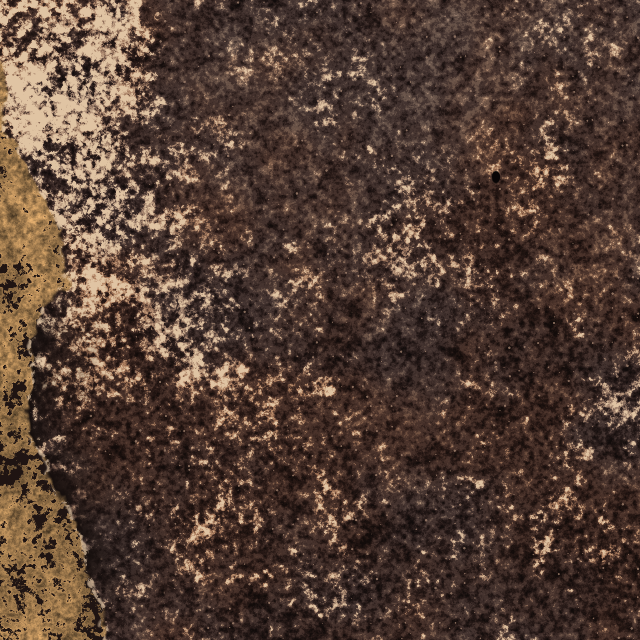
Give the GLSL for this texture, as a WebGL 1 fragment shader.

```glsl
precision highp float;
// Weathered rusty wall: dark grainy metal, flaking cream paint and a bare ochre strip.
uniform vec2 u_resolution;

#define DARK vec3(0.15, 0.10, 0.09)
#define BROWN vec3(0.27, 0.20, 0.18)
#define TAUPE vec3(0.42, 0.33, 0.28)
#define BUFF vec3(0.62, 0.50, 0.42)
#define CREAM vec3(0.88, 0.77, 0.64)
#define OCHRE vec3(0.64, 0.49, 0.31)
#define PATCH_SCALE 4.5
#define ISLAND_SCALE 20.0
#define FLAKE_SCALE 52.0
#define GRAIN_SCALE 130.0
#define PAINT_LEVEL 0.34
#define SPECK_SHARE 0.05

float hash(vec2 p) {
  vec3 q = fract(vec3(p.xyx) * 0.1031);
  q += dot(q, q.yzx + 33.33);
  return fract((q.x + q.y) * q.z);
}

float noise(vec2 p) {
  vec2 i = floor(p), f = fract(p);
  f = f * f * (3.0 - 2.0 * f);
  return mix(mix(hash(i), hash(i + vec2(1.0, 0.0)), f.x),
             mix(hash(i + vec2(0.0, 1.0)), hash(i + vec2(1.0, 1.0)), f.x), f.y);
}

// Four turned octaves, centred on zero.
float fbm(vec2 p) {
  float sum = 0.0, weight = 0.46;
  for (int i = 0; i < 4; i++) {
    sum += weight * (noise(p) - 0.5);
    p = mat2(1.6, 1.2, -1.2, 1.6) * p + 17.3;
    weight *= 0.6;
  }
  return sum;
}

float blob(vec2 p, vec2 centre, vec2 radius) {
  vec2 q = (p - centre) / radius;
  return exp(-dot(q, q));
}

// One at the middle of a band, fading softly beyond both ends.
float band(float x, float low, float high, float fade) {
  return smoothstep(low - fade, low + fade, x) * (1.0 - smoothstep(high - fade, high + fade, x));
}

// Right-hand limit of the bare strip at a given height.
float stripEdge(float y) {
  return 0.16 - 0.115 * smoothstep(0.0, 0.38, y) + 0.055 * smoothstep(0.46, 0.58, y)
       - 0.11 * smoothstep(0.62, 0.86, y);
}

vec3 metalColour(float tone) {
  vec3 c = mix(DARK, BROWN, smoothstep(0.0, 0.4, tone));
  c = mix(c, TAUPE, smoothstep(0.4, 0.72, tone));
  c = mix(c, BUFF, smoothstep(0.75, 1.1, tone));
  return c * mix(0.45, 1.0, smoothstep(-0.35, 0.12, tone));
}

// Tiny chips, one at most in each cell of a grid.
float specks(vec2 p) {
  vec2 q = p * 130.0;
  vec2 cell = floor(q);
  vec2 centre = 0.3 + 0.4 * vec2(hash(cell + 3.1), hash(cell + 8.4));
  float radius = mix(0.05, 0.25, hash(cell + 5.7));
  float chip = 1.0 - smoothstep(radius - 0.1, radius + 0.1, length(q - cell - centre));
  return chip * step(hash(cell), SPECK_SHARE);
}

void main() {
  vec2 p = gl_FragCoord.xy / u_resolution;
  float broad = fbm(p * PATCH_SCALE + 21.0);
  float cloud = fbm(p * 9.0 + 60.0);
  float island = fbm(p * ISLAND_SCALE + 4.0);
  float flake = fbm(p * FLAKE_SCALE + 11.0);
  float grain = fbm(p * GRAIN_SCALE);

  // Grainy metal, darker low down, drifting between cold grey and rust.
  float tone = 0.27 + 0.13 * smoothstep(0.1, 0.9, p.y) + 0.35 * cloud + 0.4 * island
    + 0.7 * flake + 1.5 * grain;
  vec3 colour = metalColour(tone);
  float rust = smoothstep(-0.2, 0.25, fbm(p * 6.0 + 90.0) + 0.2 * blob(p, vec2(0.4, 0.25), vec2(0.25)));
  colour *= mix(vec3(0.97, 1.0, 1.04), vec3(1.07, 0.98, 0.91), rust);

  // Flaking paint: dense at upper left, thinner islands elsewhere.
  float topLeft = (1.0 - smoothstep(0.08, 0.31, p.x + 0.2 * cloud)) * smoothstep(0.44, 0.68, p.y);
  float cover = 0.85 * broad + 0.46 * topLeft
    + 0.34 * blob(p, vec2(0.21, 0.46), vec2(0.16, 0.11))
    + 0.30 * blob(p, vec2(0.46, 0.59), vec2(0.12, 0.06))
    + 0.24 * blob(p, vec2(0.84, 0.78), vec2(0.07, 0.11))
    + 0.12 * smoothstep(0.68, 0.95, p.x) * smoothstep(0.1, 0.4, p.y);
  // Thin winding cracks eat into the paint.
  float crack = 1.0 - smoothstep(0.0, 0.07, abs(fbm(p * 48.0 + 70.0)));
  float paint = cover + 0.9 * island + 1.05 * flake + 1.25 * grain - 0.14 * crack - PAINT_LEVEL;
  float paleness = smoothstep(0.08, 0.5, paint + 0.6 * grain + 0.1 * topLeft);
  vec3 paintColour = mix(BUFF * mix(vec3(1.0), vec3(1.1, 0.98, 0.86), rust), CREAM, paleness);
  colour = mix(colour, paintColour, smoothstep(-0.1, 0.2, paint));
  colour = mix(colour, BUFF * 1.1, 0.7 * specks(p));

  // Bare ochre strip with a black crevice, dark stains and a chipped rim.
  float fromEdge = p.x - stripEdge(p.y) - 0.07 * cloud - 0.035 * island;
  float crevice = exp(-max(fromEdge, 0.0) / 0.045) * band(p.y, 0.08, 0.5, 0.06);
  colour = mix(colour, DARK * 0.55, crevice * (1.0 - smoothstep(0.0, 0.3, flake + 0.5 * grain)));
  vec3 ochre = OCHRE * (1.0 + 0.35 * island + 0.4 * flake + 1.3 * grain);
  float stain = 0.9 * fbm(p * vec2(20.0, 11.0) + 33.0) + 0.5 * flake + 0.9 * grain
    + 0.13 * band(p.y, 0.12, 0.3, 0.08) + 0.05 * band(p.y, 0.58, 0.8, 0.05);
  ochre = mix(ochre, DARK * 0.8, smoothstep(0.12, 0.27, stain));
  colour = mix(ochre, colour, smoothstep(-0.003, 0.003, fromEdge));
  float rim = 1.0 - smoothstep(0.001, 0.005, abs(fromEdge));
  colour = mix(colour, CREAM, 0.7 * rim * smoothstep(-0.03, 0.12, flake + grain));

  // A small hole punched through the right side.
  float hole = length((p - vec2(0.775, 0.725)) / vec2(0.007, 0.01)) + 1.5 * island;
  colour = mix(DARK * 0.2, colour, smoothstep(0.8, 1.1, hole));

  gl_FragColor = vec4(clamp(colour, 0.0, 1.0), 1.0);
}
```
